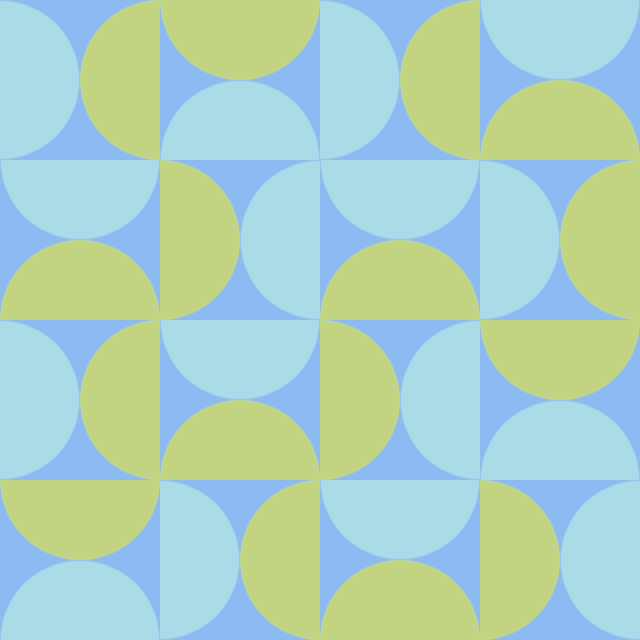
Give the GLSL for this pattern, as a three.js fragment shader.

```glsl
varying vec2 vUv;

const float TILES = 4.0;          // tiles across and up
const float RADIUS = 0.5;         // half-disc radius, in tiles
const float RIM_WIDTH = 0.0016;   // thin band on each arc, in canvas units
const float SOFTNESS = 0.001;     // half-width of edge smoothing, in canvas units
const float FLIP_BITS = 8905.0;   // one bit per tile, from the lower left: green half first

const vec3 BLUE = vec3(0.55, 0.73, 0.95);
const vec3 AQUA = vec3(0.67, 0.86, 0.90);
const vec3 GREEN = vec3(0.76, 0.83, 0.51);
const vec3 AQUA_RIM = vec3(0.58, 0.78, 0.93);
const vec3 GREEN_RIM = vec3(0.75, 0.85, 0.57);

// Reads one bit; the half keeps the division clear of integer boundaries.
float bitAt(float bits, float index) {
  return mod(floor((bits + 0.5) / exp2(index)), 2.0);
}

float softStep(float edge, float d) {
  return smoothstep(edge - SOFTNESS, edge + SOFTNESS, d);
}

void main() {
  vec2 grid = vUv * TILES;
  vec2 tile = clamp(floor(grid), 0.0, TILES - 1.0);
  vec2 local = grid - tile;

  // Alternate tiles run left to right or top to bottom: x along, y across.
  float sideways = mod(tile.x + tile.y, 2.0);
  vec2 p = mix(vec2(1.0 - local.y, local.x), local, sideways);

  // Fold the two facing half-discs onto one.
  float second = step(0.5, p.x);
  float along = min(p.x, 1.0 - p.x);
  float dist = (length(vec2(along, p.y - 0.5)) - RADIUS) / TILES;

  // Pick which half is green.
  float flip = bitAt(FLIP_BITS, tile.x + TILES * tile.y);
  float isGreen = abs(second - flip);
  vec3 fill = mix(AQUA, GREEN, isGreen);
  vec3 rim = mix(AQUA_RIM, GREEN_RIM, isGreen);

  // Layer fill, rim and background outward from the disc centre.
  vec3 color = mix(fill, rim, softStep(-RIM_WIDTH, dist));
  color = mix(color, BLUE, softStep(0.0, dist));
  gl_FragColor = vec4(color, 1.0);
}
```
